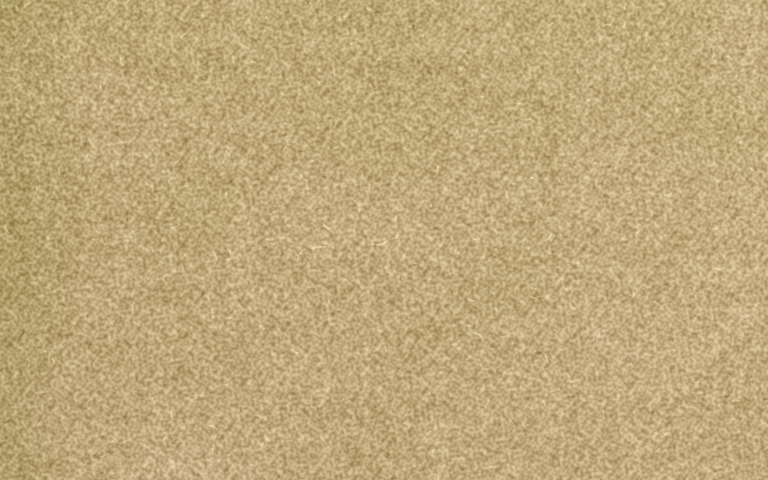
Reproduce this texture procedurally as a Shadertoy shader.

```glsl
// Sandy felt: matted short pile in warm beige with a faint repeating weave.
// Octaves of gradient noise form the grain and clumps, a wrapped octave forms
// the weave, and bent strands scattered over a grid add fibres and pits.

#define GRAIN_FREQ 128.0
#define CLUMP_FREQ 52.0
#define WEAVE_SIZE 0.081
#define WEAVE_CELLS 6.0
#define GRAIN_GAIN 0.82
#define CLUMP_GAIN 0.38
#define WEAVE_GAIN 0.36
#define FIBRE_GAIN 0.50
#define PIT_GAIN 0.42
#define BASE_TONE 0.51
#define DARK_SAND vec3(0.65, 0.55, 0.36)
#define LIGHT_SAND vec3(0.85, 0.77, 0.60)

const float TAU = 6.28318;
const float NO_WRAP = 4096.0;

// Integer hash of a cell and a seed, giving two values from 0 to 1
vec2 hash2(vec2 cell, float seed) {
    uvec2 n = uvec2(ivec2(cell) + 8192);
    uint h = n.x * 1597334677u ^ n.y * 3812015801u ^ uint(seed) * 2654435769u;
    h = (h ^ (h >> 16)) * 2246822519u;
    h = (h ^ (h >> 13)) * 3266489917u;
    h ^= h >> 16;
    return vec2(h & 65535u, h >> 16) / 65535.0;
}

float cornerSlope(vec2 cell, vec2 offset, float period, float seed) {
    float angle = TAU * hash2(mod(cell, period), seed).x;
    return dot(vec2(cos(angle), sin(angle)), offset);
}

// Gradient noise that repeats every "period" cells
float gradientNoise(vec2 p, float period, float seed) {
    vec2 i = floor(p), f = p - i;
    vec2 w = f * f * f * (f * (f * 6.0 - 15.0) + 10.0);
    vec2 e = vec2(1.0, 0.0);
    float low = mix(cornerSlope(i, f, period, seed),
                    cornerSlope(i + e.xy, f - e.xy, period, seed), w.x);
    float high = mix(cornerSlope(i + e.yx, f - e.yx, period, seed),
                     cornerSlope(i + e.xx, f - e.xx, period, seed), w.x);
    return mix(low, high, w.y);
}

// Coverage of short bent strands, one per grid cell, of varied strength
float strands(vec2 uv, float cellSize, float halfLength, float width, float seed) {
    vec2 home = floor(uv / cellSize);
    float soften = 0.8 / iResolution.y;
    float cover = 0.0;
    for (int y = -1; y <= 1; y++) {
        for (int x = -1; x <= 1; x++) {
            vec2 cell = home + vec2(x, y);
            vec2 shape = hash2(cell, seed + 1.0);
            vec2 look = hash2(cell, seed + 2.0);
            vec2 d = uv - (cell + hash2(cell, seed)) * cellSize;
            float c = cos(TAU * shape.x), s = sin(TAU * shape.x);
            d = vec2(c * d.x + s * d.y, c * d.y - s * d.x);
            d.y += (shape.y - 0.5) * d.x * d.x / halfLength;
            float reach = halfLength * mix(0.4, 1.0, look.x);
            float dist = length(vec2(max(abs(d.x) - reach, 0.0), d.y));
            float line = 1.0 - smoothstep(width - soften, width + soften, dist);
            cover = max(cover, line * look.y * look.y);
        }
    }
    return cover;
}

void mainImage(out vec4 fragColor, in vec2 fragCoord) {
    vec2 uv = fragCoord / iResolution.y;
    vec2 frame = fragCoord / iResolution.xy;
    vec2 turned = mat2(0.8, 0.6, -0.6, 0.8) * uv;

    // Grain, clumps and broad unevenness of the pile
    float tone = BASE_TONE;
    tone += GRAIN_GAIN * gradientNoise(turned * GRAIN_FREQ, NO_WRAP, 1.0);
    tone += CLUMP_GAIN * gradientNoise(turned * CLUMP_FREQ, NO_WRAP, 2.0);
    tone += 0.20 * gradientNoise(uv * 17.0, NO_WRAP, 3.0);
    float patches = gradientNoise(uv * 4.0 + 0.3, NO_WRAP, 4.0);
    tone += 0.12 * patches;

    // Weave that repeats across the cloth
    vec2 weave = uv * WEAVE_CELLS / WEAVE_SIZE;
    tone += WEAVE_GAIN * gradientNoise(weave, WEAVE_CELLS, 5.0);
    tone += 0.03 * sin(TAU * uv.y / WEAVE_SIZE);

    // Pale fibres, longest around the worn middle, and small dark pits
    vec2 wornOffset = (frame - vec2(0.45, 0.53)) / vec2(0.2, 0.13);
    float worn = exp(-dot(wornOffset, wornOffset));
    tone += FIBRE_GAIN * strands(uv, 0.026, 0.009, 0.0016, 10.0);
    tone += 0.8 * worn * strands(uv, 0.05, 0.020, 0.0017, 20.0);
    tone -= PIT_GAIN * strands(uv, 0.020, 0.004, 0.0018, 30.0);

    // Broad light: darker olive left edge, paler right side
    float leftEdge = 1.0 - smoothstep(0.0, 0.12, frame.x);
    tone += 0.10 * (frame.x - 0.5) - 0.14 * leftEdge;
    vec3 color = mix(DARK_SAND, LIGHT_SAND, clamp(tone, -0.35, 1.4));

    // Slow drift between yellow and tan
    float tan_ = 0.5 - frame.y + 0.8 * patches;
    color += tan_ * vec3(0.010, -0.004, 0.014);
    color += leftEdge * vec3(-0.015, 0.004, -0.010);
    fragColor = vec4(clamp(color, 0.0, 1.0), 1.0);
}
```
